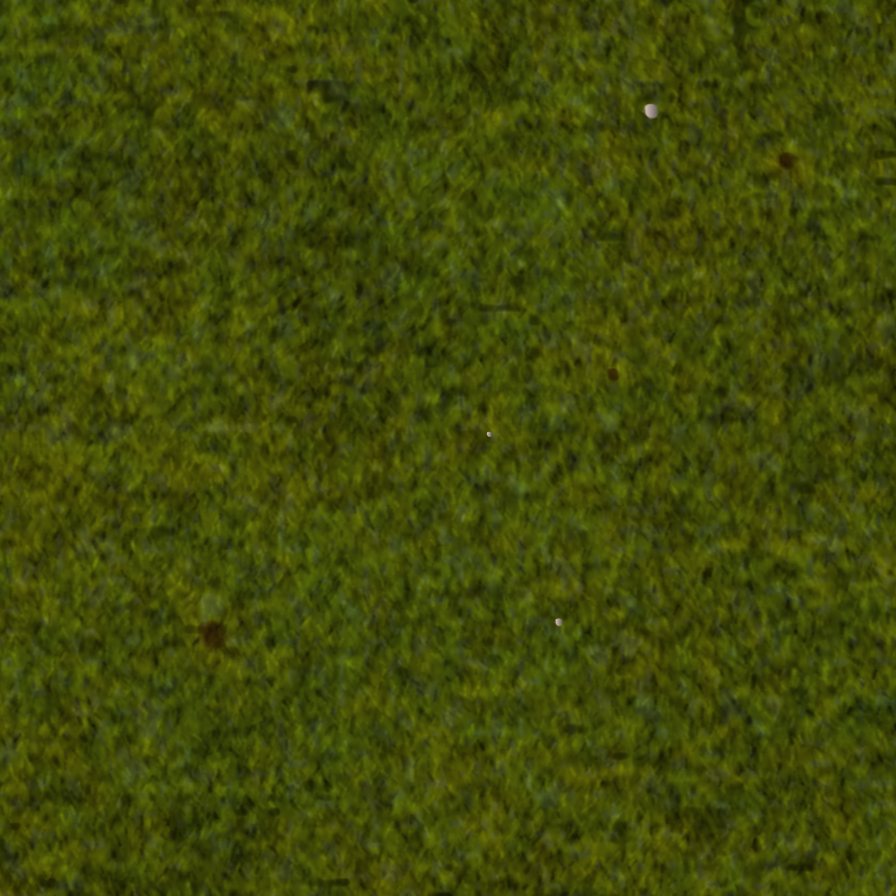
This texture is drawn by a WebGL 1 fragment shader. Its source:

```glsl
precision highp float;
// Short mown turf seen from above: soft clumps of noise under two layers of
// small, mostly upright blades, tinted from dark olive to yellow-green, with
// sparse bare spots and a few pale pebbles.

uniform vec2 u_resolution;

const vec3 TURF = vec3(0.250, 0.284, 0.021);
const vec3 COOL_SHEEN = vec3(0.004, 0.006, 0.075);
const vec3 DRY_SHIFT = vec3(0.022, 0.002, -0.006);
const vec3 SOIL = vec3(0.15, 0.085, 0.015);
const vec3 PEBBLE = vec3(0.76, 0.69, 0.66);

vec2 hash2(vec2 p) {
  vec3 q = fract(p.xyx * vec3(0.1031, 0.1030, 0.0973));
  q += dot(q, q.yzx + 33.33);
  return fract((q.xx + q.yz) * q.zy);
}

// Smooth value noise in -1..1.
float noise(vec2 p) {
  vec2 cell = floor(p);
  vec2 f = fract(p);
  f = f * f * (3.0 - 2.0 * f);
  float low = mix(hash2(cell).x, hash2(cell + vec2(1.0, 0.0)).x, f.x);
  float high = mix(hash2(cell + vec2(0.0, 1.0)).x, hash2(cell + 1.0).x, f.x);
  return 2.0 * mix(low, high, f.y) - 1.0;
}

vec2 rotate(vec2 p, float angle) {
  float c = cos(angle);
  float s = sin(angle);
  return vec2(c * p.x - s * p.y, s * p.x + c * p.y);
}

// Distance to an upright segment of the given half length.
float bladeDistance(vec2 p, float halfLength) {
  p.y -= clamp(p.y, -halfLength, halfLength);
  return length(p);
}

// Signed light and shade of one blade per grid cell.
float bladeLayer(vec2 p, float lean, float seed) {
  vec2 cell = floor(p);
  float shade = 0.0;
  for (int y = -1; y <= 1; y++) {
    for (int x = -1; x <= 1; x++) {
      vec2 id = cell + vec2(float(x), float(y));
      vec2 place = hash2(id + seed);
      vec2 trait = hash2(id + seed + 57.0);
      vec2 local = rotate(p - id - place, lean + 1.5 * (trait.x - 0.5));
      float d = bladeDistance(local, mix(0.25, 0.6, place.y));
      shade += (2.0 * trait.y - 1.0) * (1.0 - smoothstep(0.04, 0.36, d));
    }
  }
  return shade;
}

// Soft irregular blob mask.
float blob(vec2 p, float radius, float softness) {
  float wobble = 1.0 + 0.3 * noise(p / radius * 1.3 + 20.0);
  return 1.0 - smoothstep(1.0 - softness, 1.0 + softness, length(p) / (radius * wobble));
}

vec2 scatter(float index, float seed) {
  return mix(vec2(0.08), vec2(0.92), hash2(vec2(index * 13.0 + seed, seed * 3.0)));
}

float turfTone(vec2 uv) {
  vec2 slanted = rotate(uv, -0.3);
  float lean = 0.35 * noise(uv * 6.0 + 3.0);
  float tone = 0.40 * noise(uv * 5.0 + 11.0);
  tone += 0.85 * noise(slanted * vec2(48.0, 72.0) + 40.0);
  tone += 1.05 * noise(uv * vec2(115.0, 92.0) + 90.0);
  tone += 0.65 * noise(slanted * vec2(190.0, 135.0) + 17.0);
  tone += 0.95 * bladeLayer(uv * 78.0, lean, 5.0);
  tone += 0.95 * bladeLayer(uv * 112.0, lean, 131.0);
  return tone;
}

void main() {
  vec2 uv = gl_FragCoord.xy / min(u_resolution.x, u_resolution.y);

  // Turf brightness and hue.
  float tone = turfTone(uv);
  float light = clamp(1.0 + 0.215 * tone, 0.42, 1.75);
  float cool = smoothstep(0.15, 0.75, noise(uv * vec2(105.0, 88.0) + 210.0));
  float dry = noise(uv * 38.0 + 70.0) + 0.6 * noise(uv * 4.0 + 30.0);
  vec3 color = TURF * light + COOL_SHEEN * cool * light + DRY_SHIFT * dry * light;

  // Shaded gaps between tufts, gathered in loose groups.
  float group = smoothstep(-0.2, 0.7, noise(uv * 9.0 + 150.0));
  float gap = smoothstep(0.45, 0.9, noise(uv * vec2(52.0, 64.0) + 300.0));
  color *= 1.0 - 0.42 * gap * group;

  // Bare spots with a yellowed rim, then pebbles with a shaded side.
  for (int i = 0; i < 3; i++) {
    float index = float(i);
    vec2 fromSpot = uv - scatter(index, 19.0);
    float spotRadius = 0.014 / (1.0 + 0.6 * index);
    color += vec3(0.045, 0.025, 0.0) * blob(fromSpot, spotRadius * 2.6, 0.7);
    color = mix(color, SOIL * light, 0.75 * blob(fromSpot, spotRadius, 0.45));

    vec2 fromPebble = uv - scatter(index, 43.0);
    float pebbleRadius = 0.0075 / (1.0 + 0.9 * index);
    float facing = clamp(0.85 - 0.3 * fromPebble.x / pebbleRadius, 0.5, 1.1);
    color = mix(color, PEBBLE * facing, blob(fromPebble, pebbleRadius, 0.25));
  }

  gl_FragColor = vec4(clamp(color, 0.0, 1.0), 1.0);
}
```
